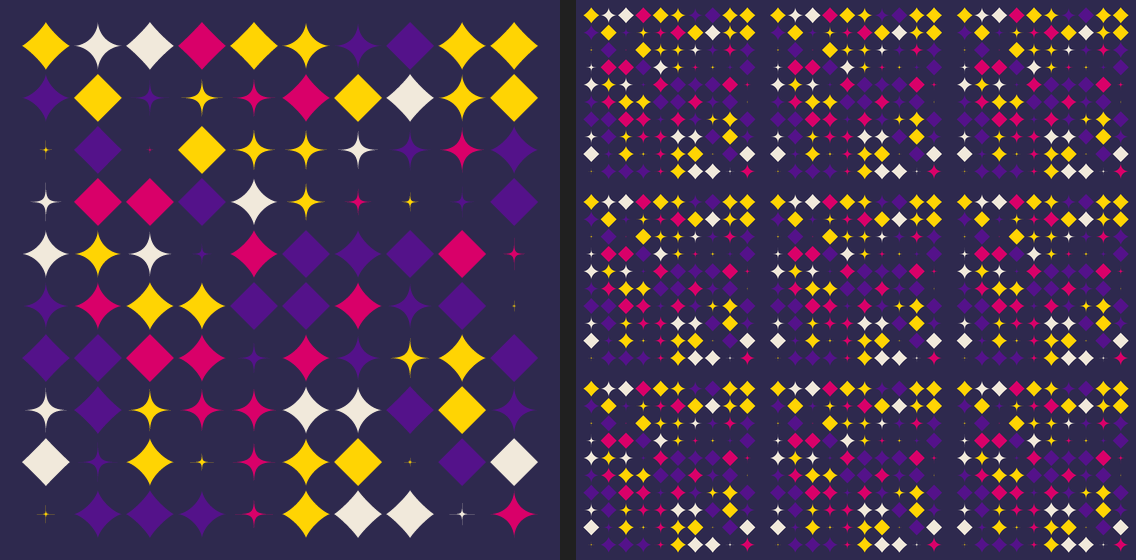
Left: one tile. Right: repeated 3 by 3.
Reproduce this pattern procedurally as a Shadertoy shader.

```glsl
// A ten by ten grid of four-pointed stars on a dark ground inside an even margin.
// Each star is a superellipse |x|^p + |y|^p = 1 whose exponent p and colour are
// hashed per cell, from a thin spark to a full diamond. The bare margin tiles.

#define CELLS 10.0          // stars across and down
#define PITCH 0.0929        // cell size, in canvas widths
#define RADIUS 0.460        // tip distance, in cells
#define MIN_POWER 0.18      // exponent of the thinnest spark
#define POWER_RANGE 1.14    // spread of exponents before the clamp at 1
#define SEED 17u
#define GROUND vec3(0.18, 0.16, 0.305)
#define YELLOW vec3(1.00, 0.83, 0.01)
#define PURPLE vec3(0.33, 0.07, 0.54)
#define PINK   vec3(0.85, 0.00, 0.41)
#define CREAM  vec3(0.945, 0.915, 0.86)

const int SAMPLES = 5;      // antialiasing samples per axis

// Integer hash: two independent values from 0 to 1 for each cell
vec2 hashCell(vec2 cell) {
    uvec2 v = uvec2(cell) + SEED;
    v = v * 1664525u + 1013904223u;
    v.x += v.y * 1664525u;
    v.y += v.x * 1664525u;
    v ^= v >> 16u;
    v.x += v.y * 1664525u;
    v.y += v.x * 1664525u;
    v ^= v >> 16u;
    return vec2(v & 0xffffu) / 65536.0;
}

// Weighted choice of star colour
vec3 starColour(float pick) {
    if (pick < 0.28) return YELLOW;
    if (pick < 0.55) return PURPLE;
    if (pick < 0.80) return PINK;
    return CREAM;
}

// 1 inside the superellipse of unit radius, 0 outside
float insideStar(vec2 p, float power) {
    vec2 q = pow(max(abs(p), 1e-6), vec2(power));
    return step(q.x + q.y, 1.0);
}

void mainImage(out vec4 fragColor, in vec2 fragCoord) {
    // Grid centred on the canvas
    vec2 grid = (fragCoord / iResolution.xy - 0.5) / PITCH + 0.5 * CELLS;
    vec2 cell = floor(grid);
    vec2 local = (grid - cell - 0.5) / RADIUS;
    vec2 pixel = 1.0 / (iResolution.xy * PITCH * RADIUS);
    vec3 colour = GROUND;

    bool inGrid = all(greaterThanEqual(cell, vec2(0.0))) && all(lessThan(cell, vec2(CELLS)));
    if (inGrid) {
        vec2 random = hashCell(cell);
        float power = min(MIN_POWER + POWER_RANGE * random.x, 1.0);

        // Average over the pixel so the needle-thin arms fade smoothly
        float coverage = 0.0;
        for (int j = 0; j < SAMPLES; j++) {
            for (int i = 0; i < SAMPLES; i++) {
                vec2 offset = (vec2(i, j) + 0.5) / float(SAMPLES) - 0.5;
                coverage += insideStar(local + offset * pixel, power);
            }
        }
        coverage /= float(SAMPLES * SAMPLES);
        colour = mix(GROUND, starColour(random.y), coverage);
    }
    fragColor = vec4(colour, 1.0);
}
```
